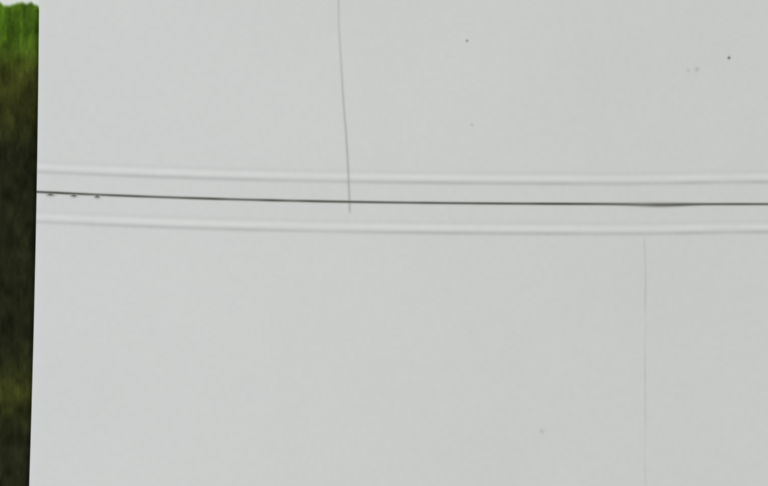
Give the GLSL for this texture, as a Shadertoy shader.

```glsl
const vec3 PANEL_LEFT = vec3(0.800, 0.808, 0.803);
const vec3 PANEL_RIGHT = vec3(0.778, 0.786, 0.774);
const vec3 SEAM_COLOR = vec3(0.34, 0.34, 0.32);
const vec3 CRACK_COLOR = vec3(0.58, 0.59, 0.57);
const vec3 LEAF_DARK = vec3(0.13, 0.14, 0.085);
const vec3 LEAF_OLIVE = vec3(0.23, 0.245, 0.10);
const vec3 LEAF_GREEN = vec3(0.27, 0.39, 0.10);
const vec3 SKY = vec3(0.82, 0.85, 0.82);
const float RIDGE_ABOVE = 0.053;
const float RIDGE_BELOW = -0.050;
const float SEAM_WIDTH = 0.0024;
const int CHIP_COUNT = 3;
const int SPECK_COUNT = 6;
// Position, radius, strength
const vec4 SPECKS[SPECK_COUNT] = vec4[](
    vec4(0.961, 0.916, 0.0030, 0.40), vec4(1.500, 0.881, 0.0033, 0.65),
    vec4(1.434, 0.857, 0.0050, 0.16), vec4(1.416, 0.855, 0.0040, 0.12),
    vec4(0.971, 0.743, 0.0035, 0.12), vec4(1.115, 0.113, 0.0050, 0.12));

float hash(vec2 p) {
    vec3 q = fract(vec3(p.xyx) * 0.1031);
    q += dot(q, q.yzx + 33.33);
    return fract((q.x + q.y) * q.z);
}

float noise(vec2 p) {
    vec2 i = floor(p), f = fract(p);
    f = f * f * (3.0 - 2.0 * f);
    return mix(mix(hash(i), hash(i + vec2(1, 0)), f.x),
               mix(hash(i + vec2(0, 1)), hash(i + vec2(1, 1)), f.x), f.y);
}

float fbm(vec2 p) {
    float sum = 0.0, gain = 0.5;
    for (int i = 0; i < 4; i++) {
        sum += gain * noise(p);
        p = p * 2.03 + 7.1;
        gain *= 0.5;
    }
    return sum;
}

float bell(float d, float width) {
    return exp(-d * d / (width * width));
}

float seamHeight(float x) {
    float t = max((1.58 - x) / 1.5, 0.0);
    return 0.580 + 0.025 * t * t * t;
}

float panelEdge(float y) {
    return 0.0597 + 0.033 * y - 0.0125 * y * y;
}

vec3 foliage(vec2 p) {
    float clumps = fbm(p * vec2(55.0, 32.0));
    vec3 col = mix(LEAF_DARK, LEAF_OLIVE, smoothstep(0.66, 0.84, p.y));
    col = mix(col, LEAF_GREEN, smoothstep(0.83, 0.95, p.y));
    col = mix(col, LEAF_OLIVE, 0.75 * bell(p.y - 0.19, 0.055));
    col *= 0.60 + 0.85 * clumps;
    col *= 0.9 + 0.2 * noise(p * vec2(160.0, 50.0));
    float skyline = 0.991 + 0.012 * (noise(p * vec2(110.0, 3.0)) - 0.5);
    return mix(col, SKY, smoothstep(-0.006, 0.006, p.y - skyline));
}

vec3 ridge(vec3 col, float d, float x) {
    float wear = 0.75 + 0.5 * noise(vec2(x * 14.0, 3.0));
    col += 0.028 * wear * bell(d, 0.0055);
    col -= 0.060 * wear * bell(d + 0.0115, 0.0045);
    return col - 0.012 * bell(d - 0.010, 0.005);
}

vec3 panel(vec2 p, float px) {
    // Painted surface with soft mottling
    vec3 col = mix(PANEL_LEFT, PANEL_RIGHT, smoothstep(0.1, 1.6, p.x + 0.15 * (0.5 - p.y)));
    col += 0.014 * (fbm(p * 5.0) - 0.47) + 0.008 * (noise(p * 120.0) - 0.5);

    // Raised ridges either side of the seam
    float d = p.y - seamHeight(p.x);
    float lift = 0.004 * smoothstep(1.25, 1.58, p.x);
    col = ridge(col, d - RIDGE_ABOVE - lift, p.x);
    col = ridge(col, d - RIDGE_BELOW - lift, p.x);

    // Vertical cracks
    float wobble = 0.003 * (noise(vec2(p.y * 18.0, 1.0)) - 0.5);
    float lean = 0.695 + 0.055 * (1.0 - p.y) + 0.025 * (1.0 - p.y) * (p.y - 0.56);
    float crack = bell(p.x - lean - wobble, 0.0024 + 0.3 * px);
    crack *= smoothstep(0.555, 0.57, p.y) * mix(0.45, 0.25, smoothstep(0.65, 1.0, p.y));
    float faint = bell(p.x - 1.327 - wobble, 0.003) * smoothstep(0.52, 0.50, p.y);
    faint *= 0.05 + 0.17 * noise(vec2(p.y * 35.0, 5.0));
    col = mix(col, CRACK_COLOR, crack + faint);

    // Dark seam, thicker at the smudge
    float smudge = bell(p.x - 1.355, 0.065);
    float seam = bell(d + 0.0015 * smudge, SEAM_WIDTH + 0.0016 * smudge + 0.25 * px);
    seam *= 0.72 + 0.25 * noise(vec2(p.x * 25.0, 9.0));
    for (int i = 0; i < CHIP_COUNT; i++) {
        vec2 chip = vec2(0.104 + 0.048 * float(i), -0.003);
        vec2 q = (vec2(p.x, d) - chip) / vec2(0.008 - 0.001 * float(i), 0.0045);
        seam = max(seam, 0.85 * exp(-dot(q, q)));
    }
    col = mix(col, SEAM_COLOR, seam);

    // Scattered specks
    for (int i = 0; i < SPECK_COUNT; i++) {
        float r = length(p - SPECKS[i].xy);
        col = mix(col, SEAM_COLOR, SPECKS[i].w * bell(r, SPECKS[i].z));
    }
    return col;
}

void mainImage(out vec4 fragColor, in vec2 fragCoord) {
    vec2 p = fragCoord / iResolution.y;
    float px = 1.0 / iResolution.y;
    float d = p.x - panelEdge(p.y);
    vec3 wall = panel(p, px) + vec3(0.004, 0.008, 0.016) * bell(d, 0.016);
    vec3 leaves = foliage(p) * (1.0 - 0.35 * bell(d, 0.007) * step(p.y, 0.98));
    float soft = max(px, 0.0022);
    fragColor = vec4(mix(leaves, wall, smoothstep(-soft, soft, d)), 1.0);
}
```
